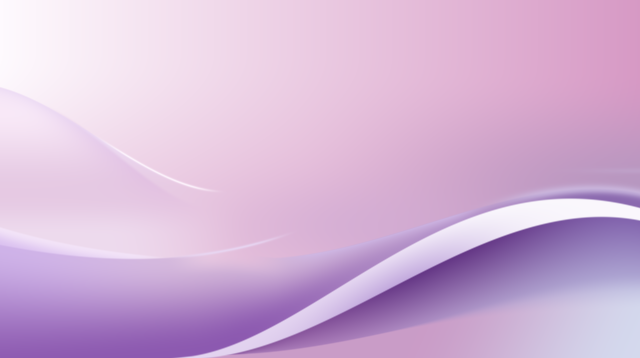
Give the GLSL for this background, as a Shadertoy shader.

```glsl
// Draws flowing satin waves in white, pink and violet with soft folds and bright rims.

// Height of a cubic Bezier whose control points are evenly spaced from x0 to x1.
float cubic(float x, float x0, float x1, vec4 p) {
    float t = clamp((x - x0) / (x1 - x0), 0.0, 1.0);
    float s = 1.0 - t;
    return dot(p, vec4(s * s * s, 3.0 * s * s * t, 3.0 * s * t * t, t * t * t));
}

// Quartic version, blended from two cubics; it dips away before x0.
float quartic(float x, float x0, float x1, vec4 p, float last) {
    float t = clamp((x - x0) / (x1 - x0), 0.0, 1.0);
    float y = mix(cubic(x, x0, x1, p), cubic(x, x0, x1, vec4(p.yzw, last)), t);
    return y + 0.2 * min(x - x0, 0.0);
}

float cover(float d) {
    float aa = 1.2 / iResolution.y;
    return smoothstep(-aa, aa, d);
}

float glow(float d, float width) {
    return exp(-d * d / (width * width));
}

// One on the span a..b, with soft ends.
float span(float x, float a, float b, float soft) {
    return smoothstep(a - soft, a + soft, x) * (1.0 - smoothstep(b - soft, b + soft, x));
}

float fall(float high, float low, float v) {
    return 1.0 - smoothstep(low, high, v);
}

vec3 backdrop(vec2 p) {
    float tint = p.x + 0.35 * fall(0.85, 0.35, p.y) * (1.0 - p.x);
    vec3 col = mix(vec3(0.995, 0.98, 0.995), vec3(0.84, 0.60, 0.77), tint);
    float dusk = fall(0.8, 0.45, p.y) * smoothstep(0.45, 1.05, p.x);
    col = mix(col, vec3(0.71, 0.59, 0.75), dusk);
    float mauve = glow(p.y - 0.37, 0.12) * glow(p.x - 0.57, 0.2);
    return mix(col, vec3(0.81, 0.67, 0.83), 0.6 * mauve);
}

// Pale wave on the upper left with a soft inner fold.
vec3 upperWave(vec3 col, vec2 p) {
    float d = cubic(p.x, 0.0, 0.352, vec4(0.756, 0.701, 0.465, 0.465)) - p.y;
    float fold = cubic(p.x, 0.052, 0.339, vec4(0.716, 0.665, 0.421, 0.414)) - p.y;
    vec3 fill = mix(vec3(0.975, 0.915, 0.97), vec3(0.90, 0.79, 0.89), fall(0.70, 0.47, p.y));
    fill = mix(fill, vec3(0.93, 0.855, 0.93), fall(0.45, 0.34, p.y));
    col = mix(col, fill, cover(d) * fall(0.40, 0.16, p.x));
    float shade = smoothstep(-0.008, 0.008, fold) * exp(-max(fold, 0.0) / 0.055);
    col = mix(col, vec3(0.86, 0.70, 0.87), 0.55 * shade * span(p.x, 0.10, 0.27, 0.07));
    float rim = cover(d) * exp(-max(d, 0.0) / 0.022);
    col = mix(col, vec3(0.90, 0.83, 0.95), 0.65 * rim * fall(0.30, 0.15, p.x));
    return mix(col, vec3(1.0, 0.97, 1.0), 0.85 * glow(d, 0.0035) * span(p.x, 0.17, 0.325, 0.03));
}

// Violet sheet behind the ribbon, with bright edges on both sides.
vec3 violetSheet(vec3 col, vec2 p, float ribbonTop) {
    float leftEdge = cubic(p.x, 0.0, 0.482, vec4(0.316, 0.260, 0.253, 0.367));
    float rightEdge = cubic(p.x, 0.43, 1.0, vec4(0.279, 0.298, 0.526, 0.460));
    float edge = mix(leftEdge, rightEdge, smoothstep(0.28, 0.44, p.x));
    float depth = clamp((edge - p.y) / max(edge - ribbonTop, 0.01), 0.0, 1.0);

    // Light band along the left edge.
    float bandTop = cubic(p.x, 0.0, 0.273, vec4(0.365, 0.316, 0.291, 0.279));
    float band = cover(bandTop - p.y) * fall(0.28, 0.20, p.x);
    vec3 bandColour = mix(vec3(0.95, 0.89, 0.97), vec3(0.86, 0.76, 0.94),
                          smoothstep(0.0, 0.05, bandTop - p.y));
    col = mix(col, bandColour, band);

    // Fill darkens toward the ribbon.
    vec3 upper = mix(vec3(0.81, 0.70, 0.91), vec3(0.84, 0.73, 0.86), smoothstep(0.0, 0.35, p.x));
    upper = mix(upper, vec3(0.74, 0.60, 0.79), smoothstep(0.38, 0.62, p.x));
    upper = mix(upper, vec3(0.55, 0.42, 0.69), smoothstep(0.72, 0.95, p.x));
    vec3 lower = mix(vec3(0.55, 0.35, 0.69), vec3(0.69, 0.55, 0.77), smoothstep(0.36, 0.65, p.x));
    lower = mix(lower, vec3(0.54, 0.41, 0.68), smoothstep(0.75, 0.95, p.x));
    float soft = 0.03 * span(p.x, 0.30, 0.42, 0.04);
    float mask = mix(cover(edge - p.y), smoothstep(0.0, 0.06, edge - p.y), soft / 0.03);
    col = mix(col, mix(upper, lower, smoothstep(0.0, 0.95, depth)), mask);

    // Rim lights.
    vec3 rimColour = vec3(0.91, 0.85, 0.96);
    col = mix(col, rimColour, 0.8 * glow(p.y - leftEdge, 0.004) * span(p.x, 0.29, 0.43, 0.04));
    float below = rightEdge - p.y;
    float sliver = cover(below) * exp(-max(below, 0.0) / 0.018);
    col = mix(col, vec3(0.82, 0.74, 0.92), 0.75 * sliver * span(p.x, 0.46, 0.74, 0.04));
    float right = smoothstep(0.72, 0.86, p.x);
    col = mix(col, vec3(0.80, 0.73, 0.88), 0.8 * right * glow(below, 0.013));
    return mix(col, vec3(0.76, 0.66, 0.81), 0.5 * glow(p.y - 0.523, 0.008) * smoothstep(0.85, 1.0, p.x));
}

// Deep shadow under the ribbon, over a pink and pale blue floor.
vec3 underside(vec2 p, float top) {
    float floorEdge = cubic(p.x, 0.325, 1.0, vec4(0.009, 0.002, 0.184, 0.186));
    float depth = clamp((top - p.y) / max(top - floorEdge, 0.01), 0.0, 1.0);
    vec3 dark = mix(vec3(0.53, 0.33, 0.61), vec3(0.39, 0.21, 0.52), smoothstep(0.45, 0.67, p.x));
    dark = mix(dark, vec3(0.51, 0.39, 0.68), smoothstep(0.72, 1.0, p.x));
    vec3 faded = mix(vec3(0.66, 0.48, 0.72), vec3(0.72, 0.71, 0.86), smoothstep(0.45, 1.0, p.x));
    vec3 ground = mix(vec3(0.79, 0.61, 0.78), vec3(0.83, 0.85, 0.93),
                      smoothstep(0.62, 1.0, p.x - 0.25 * p.y));
    float blur = 0.05 * smoothstep(0.6, 1.0, p.x) + 0.003;
    return mix(mix(dark, faded, depth), ground, smoothstep(-blur, blur, floorEdge - p.y));
}

void mainImage(out vec4 fragColor, in vec2 fragCoord) {
    vec2 p = fragCoord / iResolution.xy;
    float top = quartic(p.x, 0.30, 1.0, vec4(0.005, 0.053, 0.419, 0.502), 0.419);
    float bottom = quartic(p.x, 0.30, 1.0, vec4(-0.002, 0.003, 0.255, 0.444), 0.384);
    vec3 col = violetSheet(upperWave(backdrop(p), p), p, top);

    // White ribbon, shaded along its lower side.
    float k = clamp((top - p.y) / max(top - bottom, 0.005), 0.0, 1.0);
    vec3 ribbon = mix(vec3(0.89, 0.83, 0.94), vec3(0.98, 0.97, 0.99), smoothstep(0.5, 0.8, p.x));
    ribbon = mix(ribbon, vec3(0.73, 0.62, 0.85), k * 0.85 * glow(p.x - 0.62, 0.14));
    col = mix(col, ribbon, cover(top - p.y));
    col = mix(col, underside(p, bottom), cover(bottom - p.y));
    fragColor = vec4(col, 1.0);
}
```
